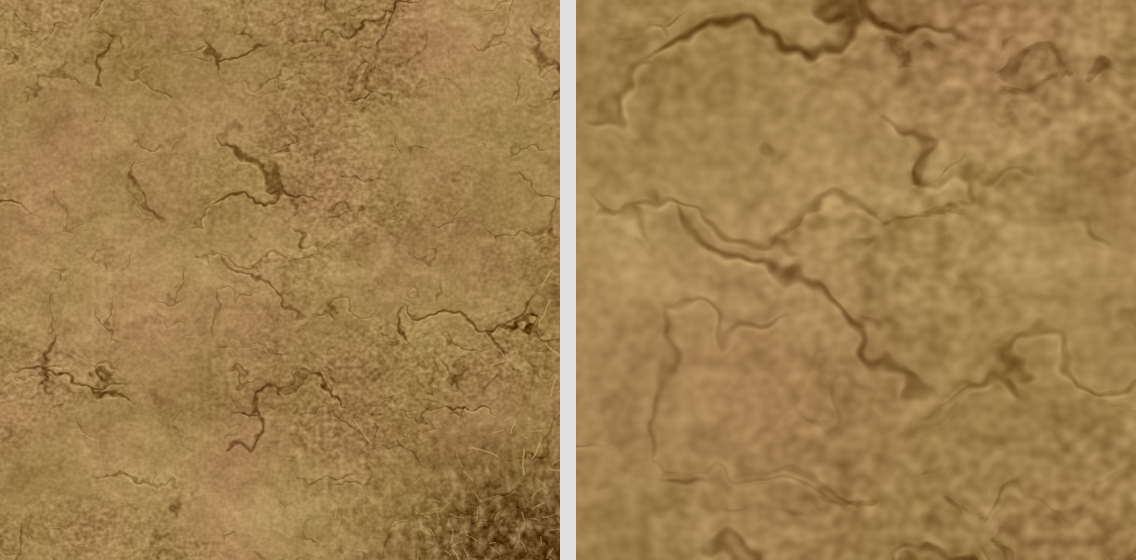
Left: the whole. Right: its middle third, enlarged.
Give the GLSL for this texture, as a three.js fragment shader.

```glsl
varying vec2 vUv;

const vec3 CLAY = vec3(0.634, 0.504, 0.316);
const vec3 TONE_TINT = vec3(1.0, 1.0, 0.87);
const vec3 STRAW = vec3(0.76, 0.64, 0.43);
const vec3 GREY_SOIL = vec3(0.40, 0.32, 0.21);

vec2 hash2(vec2 p) {
  vec2 q = vec2(dot(p, vec2(127.1, 311.7)), dot(p, vec2(269.5, 183.3)));
  return fract(sin(q) * 43758.5);
}

vec2 direction(vec2 cell) {
  float angle = 6.2832 * hash2(cell).x;
  return vec2(cos(angle), sin(angle));
}

float gradientNoise(vec2 p) {
  vec2 i = floor(p), f = fract(p);
  vec2 u = f * f * f * (f * (f * 6.0 - 15.0) + 10.0);
  vec2 e = vec2(1.0, 0.0);
  float low = mix(dot(direction(i), f), dot(direction(i + e), f - e), u.x);
  float high = mix(dot(direction(i + e.yx), f - e.yx),
                   dot(direction(i + e.xx), f - e.xx), u.x);
  return mix(low, high, u.y);
}

float fbm(vec2 p) {
  float sum = 0.0, amplitude = 0.5;
  for (int i = 0; i < 4; i++) {
    sum += amplitude * gradientNoise(p);
    p = mat2(1.6, 1.2, -1.2, 1.6) * p + 7.3;
    amplitude *= 0.5;
  }
  return sum;
}

// Distance to the nearest border between jittered cells
float cellBorder(vec2 p) {
  vec2 i = floor(p), f = fract(p), nearest = vec2(0.0);
  float best = 8.0, border = 8.0;
  for (int y = -1; y <= 1; y++) for (int x = -1; x <= 1; x++) {
    vec2 g = vec2(float(x), float(y));
    vec2 r = g + hash2(i + g) - f;
    if (dot(r, r) < best) { best = dot(r, r); nearest = r; }
  }
  for (int y = -2; y <= 2; y++) for (int x = -2; x <= 2; x++) {
    vec2 g = vec2(float(x), float(y));
    vec2 r = g + hash2(i + g) - f;
    vec2 gap = r - nearest;
    if (dot(gap, gap) > 0.0001)
      border = min(border, dot(0.5 * (r + nearest), normalize(gap)));
  }
  return border;
}

// Broken cracks that taper where the mask fades
float crack(vec2 p, vec2 scale, float width, float seed) {
  float mask = smoothstep(-0.02, 0.32, gradientNoise(p * scale * 1.3 + seed));
  float d = cellBorder(p * scale + seed) / scale.y;
  return mask * (1.0 - smoothstep(0.0, width * (0.4 + mask), d));
}

// Thin bent stalks, one per grid cell
float stalks(vec2 p, float scale, float halfWidth, float density) {
  vec2 q = p * scale, i = floor(q);
  float cover = 0.0;
  for (int y = -1; y <= 1; y++) for (int x = -1; x <= 1; x++) {
    vec2 cell = i + vec2(float(x), float(y));
    vec2 rnd = hash2(cell + 31.0);
    vec2 r = q - cell - hash2(cell);
    vec2 axis = direction(cell + 5.0);
    float along = dot(r, axis);
    float across = dot(r, vec2(-axis.y, axis.x)) + (rnd.x - 0.5) * along * along;
    float d = length(vec2(max(abs(along) - 0.2 - 0.35 * rnd.x, 0.0), across)) / scale;
    float line = 1.0 - smoothstep(halfWidth * 0.3, halfWidth * 1.5, d);
    cover = max(cover, line * step(rnd.y, density));
  }
  return cover;
}

void main() {
  vec2 uv = vUv;
  vec2 warp = 0.11 * vec2(fbm(uv * 11.0), fbm(uv * 11.0 + 19.0));
  vec2 p = uv + warp;
  float corner = 1.0 - smoothstep(0.0, 0.75, length((uv - vec2(1.0, 0.0)) * vec2(1.3, 2.0)));
  float rough = smoothstep(-0.08, 0.2, fbm(uv * vec2(2.5, 4.5) + 3.0));

  // Broad stains, lumps and fine grain
  float tone = 0.13 * fbm(uv * vec2(3.0, 5.0)) + 0.14 * fbm(p * vec2(18.0, 28.0));
  tone += (0.05 + 0.06 * rough) * gradientNoise(uv * vec2(70.0, 85.0));
  tone += (0.06 + 0.06 * rough) * gradientNoise(uv * vec2(135.0, 150.0) + 40.0);
  tone -= 0.03 * smoothstep(0.4, 1.0, uv.x) * (1.0 - smoothstep(0.3, 0.8, uv.y));
  tone -= 0.02 * (rough - 0.4);

  // Dark pits gather in the rough patches
  float pits = smoothstep(0.13, 0.3, fbm(p * vec2(26.0, 42.0) + 60.0));
  tone -= 0.12 * pits * rough;

  // Cracks with a pale lip on their lower edge
  vec2 slabs = vec2(4.2, 6.5), flakes = vec2(10.0, 15.0);
  float deep = crack(p, slabs, 0.005, 2.0);
  float fine = crack(p, flakes, 0.0035, 23.0);
  float lip = crack(p + vec2(0.002, 0.006), slabs, 0.005, 2.0);
  float fineLip = crack(p + vec2(0.002, 0.005), flakes, 0.0035, 23.0);
  tone += 0.06 * lip * (1.0 - deep) + 0.04 * fineLip * (1.0 - fine);
  tone -= 0.2 * deep * (1.0 - 0.6 * corner) + 0.1 * fine;

  // Littered dark corner
  float litter = fbm(uv * vec2(60.0, 42.0) + 11.0);
  tone += corner * (0.55 * litter - 0.06) - 0.09 * corner * corner * corner;
  vec3 color = CLAY + tone * TONE_TINT;
  color += 0.06 * gradientNoise(uv * 6.0 + 80.0) * vec3(-0.4, 0.2, -0.5);
  color = mix(color, GREY_SOIL + tone * 0.8, 0.35 * corner * corner);

  // Dry straw
  float reach = 1.0 - smoothstep(0.1, 0.5, length((uv - vec2(0.95, 0.2)) * vec2(1.3, 1.0)));
  float straw = stalks(uv + warp * 0.2, 17.0, 0.0016, 0.45 * reach);
  straw = max(straw, 0.7 * stalks(uv + 0.37, 38.0, 0.0014, 0.7 * corner));
  color = mix(color, STRAW, 0.6 * straw);

  gl_FragColor = vec4(clamp(color, 0.0, 1.0), 1.0);
}
```
